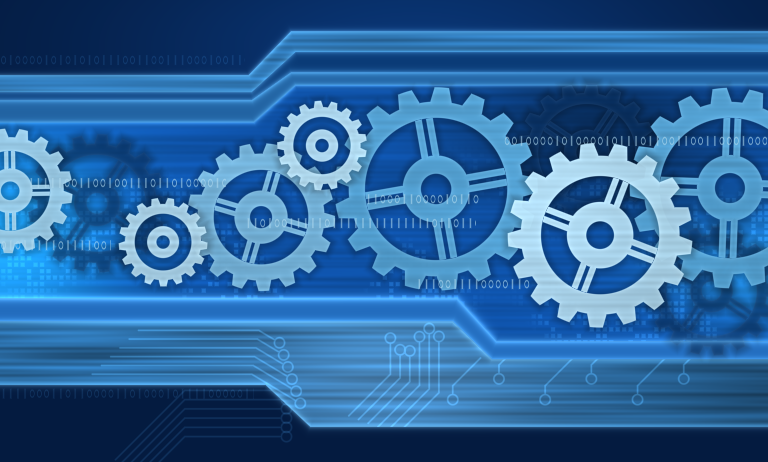
This background is drawn by a WebGL 2 fragment shader. Its source:

```glsl
#version 300 es
precision highp float;
// Blue machinery backdrop: pale gears on a glowing panel between stepped bands.
uniform vec2 u_resolution;
out vec4 fragColor;

const float TAU = 6.2831853;
const vec3 NAVY = vec3(0.015, 0.105, 0.25);
const vec3 DEEP = vec3(0.04, 0.25, 0.51);
const vec3 ROYAL = vec3(0.06, 0.34, 0.70);
const vec3 STEEL = vec3(0.18, 0.46, 0.70);
const vec3 SKY = vec3(0.34, 0.65, 0.84);
const vec3 ICE = vec3(0.70, 0.86, 0.94);

float hash(vec2 p) { return fract(sin(dot(p, vec2(127.1, 311.7))) * 43758.55); }

float slopeAt(vec2 cell, vec2 f) {
  float a = TAU * hash(cell);
  return dot(vec2(cos(a), sin(a)), f);
}

float gradientNoise(vec2 p) {
  vec2 i = floor(p), f = p - i, s = f * f * (3.0 - 2.0 * f), e = vec2(1, 0);
  return mix(mix(slopeAt(i, f), slopeAt(i + e, f - e), s.x),
    mix(slopeAt(i + e.yx, f - e.yx), slopeAt(i + 1.0, f - 1.0), s.x), s.y);
}

float fill(float d, float aa) { return 1.0 - smoothstep(-aa, aa, d); }
float glow(float d, float width) { return exp(-abs(d) / width); }
float spot(vec2 p, vec2 center, vec2 size) {
  vec2 q = (p - center) / size;
  return exp(-dot(q, q));
}

// Signed height above a line that ramps between two levels
float ledge(vec2 p, float x0, float x1, float y0, float y1) {
  float k = (y1 - y0) / (x1 - x0);
  float slant = (p.y - y0 - k * (p.x - x0)) / sqrt(1.0 + k * k);
  return max(p.y - max(y0, y1), min(p.y - min(y0, y1), slant));
}

float segment(vec2 p, vec2 a, vec2 b) {
  vec2 v = b - a;
  return length(p - a - v * clamp(dot(p - a, v) / dot(v, v), 0.0, 1.0));
}

// Bent circuit track ending in a ring
float track(vec2 p, vec2 a, vec2 b, vec2 c, float aa) {
  float node = length(p - c) - 0.011;
  float path = max(min(segment(p, a, b), segment(p, b, c)), -node);
  return fill(min(path, abs(node)) - 0.0018, aa);
}

// bore: inner rim, hub and hole as shares of the radius R
float gear(vec2 q, float R, float turn, vec3 bore, bool spoked) {
  float r = length(q), a = atan(q.y, q.x) - turn, pitch = TAU / 17.0;
  float across = r * abs(mod(a, pitch) - 0.5 * pitch);
  float tooth = max(across - 0.26 * pitch * R + 0.25 * (r - 0.9 * R), r - R);
  float d = max(min(r - 0.86 * R, tooth), bore.x * R - r);
  if (spoked) {
    float offset = r * sin(mod(a, TAU / 4.0) - TAU / 8.0);
    d = min(d, max(abs(abs(offset) - 0.055 * R) - 0.034 * R, r - bore.x * R));
  }
  return max(min(d, r - bore.y * R), bore.z * R - r);
}

// Row of alternating bars and small rings
float ticks(vec2 p, float x, float y, float span, float aa) {
  vec2 q = p - vec2(x, y);
  float id = floor(q.x / 0.0155);
  vec2 c = vec2(q.x - (id + 0.5) * 0.0155, q.y);
  float ring = abs(length(c * vec2(1.7, 1)) - 0.0075);
  float bar = max(abs(c.x), abs(c.y) - 0.009);
  float d = hash(vec2(id, y * 91.0)) > 0.5 ? ring : bar;
  return fill(d - 0.0015, aa) * step(0.0, q.x) * step(q.x, span);
}

void main() {
  vec2 p = gl_FragCoord.xy / u_resolution.y;
  float aa = 0.8 / u_resolution.y;
  float streak = gradientNoise(p * vec2(1.6, 120)) + 0.6 * gradientNoise(p * vec2(3, 45));

  // Dark surround, circuit tracks
  vec3 col = NAVY + vec3(0.02, 0.1, 0.2) * spot(p, vec2(0.9), vec2(0.65, 0.25));
  float faint = 0.0, wires = 0.0;
  for (float k = 0.0; k < 6.0; k++) {
    vec2 bend = vec2(0.4, 0.155 - 0.02 * k);
    faint += track(p, bend - 0.15, bend, bend + vec2(0.22, 0), aa);
    bend = vec2(0.56 - 0.003 * k, 0.285 - 0.019 * k);
    wires += track(p, vec2(0.3 - 0.02 * k, bend.y), bend, bend + (0.045 + 0.012 * k) * vec2(1, -0.6), aa);
    bend = vec2(0.845 + 0.021 * k, 0.19 - 0.008 * k);
    wires += track(p, bend - 0.09, bend, vec2(bend.x, 0.29 - 0.06 * hash(vec2(k, 4))), aa);
    bend = vec2(0.98 + 0.1 * k, 0.165 + 0.045 * mod(k, 2.0));
    wires += track(p, bend + 0.06, bend, bend - vec2(0, 0.03), aa);
  }
  col += 0.13 * faint * SKY;

  // Stepped edges from top to bottom
  float t1 = ledge(p, 0.538, 0.63, 0.837, 0.932);
  float t2 = ledge(p, 0.545, 0.64, 0.8, 0.887);
  float t3 = ledge(p, 0.545, 0.63, 0.783, 0.843);
  float t4 = ledge(p, 0.55, 0.64, 0.735, 0.815);
  float b1 = ledge(p, 0.99, 1.075, 0.354, 0.261);
  float b2 = ledge(p, 0.98, 1.065, 0.304, 0.222);
  float b3 = ledge(p, 0.575, 0.672, 0.167, 0.076);

  // Panel with side glows and dot mesh
  vec3 panel = mix(DEEP, ROYAL, 0.75 + 0.6 * streak);
  panel *= 1.0 - 0.45 * spot(p, vec2(1.3, 0.72), vec2(0.3, 0.16));
  panel += vec3(0.07, 0.36, 0.38) * spot(p, vec2(0, 0.48), vec2(0.24, 0.22));
  panel += vec3(0.08, 0.24, 0.24) * spot(p, vec2(1.66, 0.42), vec2(0.22, 0.12));
  vec2 cell = p / 0.014, e = abs(fract(cell) - 0.5);
  float dots = fill(max(e.x, e.y) - 0.32, aa / 0.014) * step(0.45, hash(floor(cell)));
  dots *= smoothstep(-0.12, 0.18, gradientNoise(p * 5.0)) * smoothstep(0.72, 0.5, p.y);
  panel += 0.16 * dots * SKY;

  // Bands
  vec3 lower = STEEL * (0.9 + 0.35 * streak) + 0.12 * spot(p, vec2(0.85, 0.18), vec2(0.35, 0.2));
  lower = lower * (1.0 - 0.25 * smoothstep(1.1, 1.66, p.x)) + 0.24 * min(wires, 1.0) * SKY;
  col = mix(col, STEEL * (1.0 + 0.3 * streak), fill(max(t1, -t2), aa));
  col = mix(col, DEEP * 0.9, fill(max(t2, -t3), aa));
  col = mix(col, mix(DEEP, STEEL, 0.65), fill(max(t3, -t4), aa));
  col = mix(col, panel, fill(max(t4, -b1), aa));
  col = mix(col, mix(ROYAL, SKY, 0.25), fill(max(b1, -b2), aa));
  col = mix(col, lower, fill(max(b2, -b3), aa));

  // Gears back to front: center, radius, turn; the first three are shadowy
  vec4 gears[10] = vec4[10](vec4(0.21, 0.56, 0.15, 0.2), vec4(1.27, 0.67, 0.15, 0.2),
    vec4(1.54, 0.37, 0.14, 0.2), vec4(1.58, 0.593, 0.217, 0.75), vec4(0.944, 0.591, 0.22, 0.96),
    vec4(0.565, 0.53, 0.16, 0.5), vec4(0.022, 0.587, 0.135, 0.8), vec4(0.353, 0.476, 0.096, 0.1),
    vec4(0.697, 0.685, 0.097, 0), vec4(1.299, 0.491, 0.2, 0.42));
  float light = 0.96 + 0.1 * streak + 0.15 * (p.y - 0.5) + 0.1 * spot(p, vec2(1.2, 0.55), vec2(0.18));
  for (int i = 0; i < 10; i++) {
    vec4 g = gears[i];
    vec3 bore = i < 5 ? vec3(0.7, 0.33, 0.15) : vec3(0.64, 0.36, 0.15);
    float d = gear(p - g.xy, g.z, g.w, bore, g.z > 0.1);
    vec3 tint = i < 3 ? DEEP * 0.8 : mix(SKY, ICE, clamp(float(i - 4) * 0.4, 0.0, 1.0));
    col *= 1.0 - 0.25 * fill(d - 0.008, 0.012);
    col = mix(col, tint * light + 0.1 * glow(d, 0.004), (i < 3 ? 0.5 : 0.93) * fill(d, aa));
  }

  // Tick rows and luminous borders
  float marks = ticks(p, 0.06, 0.604, 0.43, aa) + ticks(p, 0.79, 0.569, 0.25, aa)
    + ticks(p, 0.53, 0.517, 0.5, aa) + ticks(p, 1.09, 0.695, 0.57, aa)
    + ticks(p, 0.9, 0.385, 0.25, aa) + ticks(p, 0.0, 0.469, 0.24, aa);
  col = mix(col, ICE, 0.6 * marks);
  col += 0.12 * SKY * (ticks(p, 0.0, 0.87, 0.53, aa) + ticks(p, 0.0, 0.148, 0.55, aa));
  float rails = 0.6 * (glow(t1, 0.004) + glow(t3, 0.005) + glow(t4, 0.004) + glow(b3, 0.005));
  rails += 0.4 * glow(t2, 0.005) + 0.8 * glow(b1, 0.006) + 0.65 * glow(b2, 0.005);
  rails *= 0.5 + 0.26 * spot(p, vec2(0.5), vec2(0.6, 1));
  col += rails * vec3(0.48, 0.72, 0.8);
  fragColor = vec4(col, 1);
}
```
